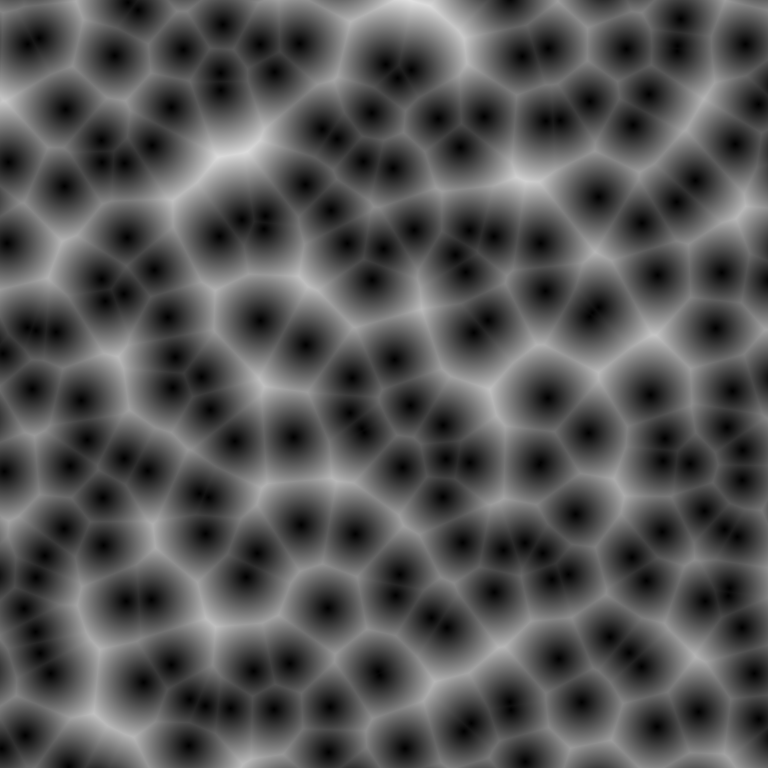
Give the GLSL for this texture, as a Shadertoy shader.

```glsl
// Cellular distance field: black cone tips at scattered points, pale ridges between them.

// Two uniform random values per grid cell.
vec2 hash2(vec2 cell) {
    vec3 p = fract(vec3(cell.xyx + 37.0) * vec3(0.1031, 0.1030, 0.0973));
    p += dot(p, p.yzx + 33.33);
    return fract((p.xx + p.yz) * p.zy);
}

// Distance to the nearest scattered point, in grid cells.
float nearestPoint(vec2 p) {
    vec2 cell = floor(p);
    float nearestSq = 1e3;
    for (int y = -2; y <= 2; y++) {
        for (int x = -2; x <= 2; x++) {
            vec2 id = cell + vec2(x, y);
            // Jitter spans two cells, so points clump and leave open gaps.
            vec2 toPoint = id - 0.5 + 2.0 * hash2(id) - p;
            nearestSq = min(nearestSq, dot(toPoint, toPoint));
        }
    }
    return sqrt(nearestSq);
}

void mainImage(out vec4 fragColor, in vec2 fragCoord) {
    vec2 uv = fragCoord / iResolution.y;

    // Linear ramp from black at each point to white in the widest gaps.
    float gray = clamp(0.705 * nearestPoint(uv * 14.0), 0.0, 1.0);
    fragColor = vec4(vec3(gray), 1.0);
}
```
